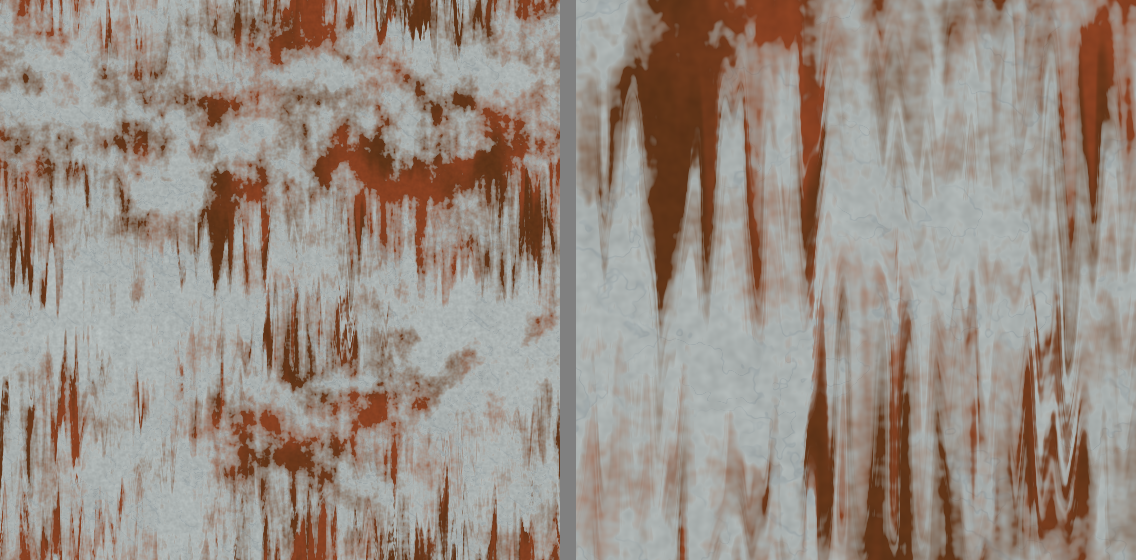
Left: the whole. Right: its middle third, enlarged.
Write a three.js fragment shader that draws this texture.

```glsl
// Weathered pale paint, stained and streaked by rust that runs down the wall (tiles).
varying vec2 vUv;

const vec3 PAINT = vec3(0.680, 0.706, 0.702);
const vec3 BROWN_RUST = vec3(0.37, 0.20, 0.09);
const vec3 ORANGE_RUST = vec3(0.53, 0.25, 0.13);
const vec3 WISP_TINT = vec3(0.90, 0.92, 0.94);

// Whole numbers of noise cells across the tile
const vec2 ZONE_CELLS = vec2(2.0, 3.0);
const vec2 STAIN_CELLS = vec2(3.0, 4.0);
const vec2 TINT_CELLS = vec2(6.0, 5.0);
const vec2 MOTTLE_CELLS = vec2(14.0, 14.0);
const vec2 STREAK_CELLS = vec2(44.0, 3.0);
const vec2 COLUMN_CELLS = vec2(64.0, 3.0);
const vec2 WISP_CELLS = vec2(22.0, 26.0);
const vec2 GRAIN_CELLS = vec2(110.0, 110.0);

const float BASE_COVER = 0.22;
const float STAIN_GAIN = 0.24;
const float STREAK_GAIN = 0.20;
const float GRAIN_GAIN = 0.06;
const float DRIP_GAIN = 0.40;
const float DRIP_LENGTH = 0.035;
const float ROUGHNESS = 0.6;
const float UNIT_SPREAD = 4.2; // scales the layered noise to a deviation near one

vec2 hashGradient(vec2 cell, float seed) {
  vec3 h = fract(vec3(cell.xyx + seed * 17.0) * vec3(0.1031, 0.1030, 0.0973));
  h += dot(h, h.yzx + 33.33);
  float angle = 6.2832 * fract((h.x + h.y) * h.z);
  return vec2(cos(angle), sin(angle));
}

float cornerValue(vec2 cell, vec2 offset, vec2 cells, float seed) {
  vec2 wrapped = floor(mod(cell + 0.5, cells));
  return dot(hashGradient(wrapped, seed), offset);
}

// Gradient noise that wraps after the given number of cells
float gradientNoise(vec2 p, vec2 cells, float seed) {
  vec2 cell = floor(p);
  vec2 f = p - cell;
  vec2 fade = f * f * f * (f * (f * 6.0 - 15.0) + 10.0);
  vec2 e = vec2(1.0, 0.0);
  float low = mix(cornerValue(cell, f, cells, seed),
                  cornerValue(cell + e.xy, f - e.xy, cells, seed), fade.x);
  float high = mix(cornerValue(cell + e.yx, f - e.yx, cells, seed),
                   cornerValue(cell + e.xx, f - e.xx, cells, seed), fade.x);
  return mix(low, high, fade.y);
}

float layeredNoise(vec2 uv, vec2 cells, int octaves, float seed) {
  float sum = 0.0;
  float weight = 1.0;
  for (int i = 0; i < 6; i++) {
    if (i >= octaves) break;
    float layer = seed + float(i);
    sum += weight * gradientNoise(uv * cells + layer * 0.37, cells, layer);
    cells *= 2.0;
    weight *= ROUGHNESS;
  }
  return sum * UNIT_SPREAD;
}

// Thin curved hairlines along the zero crossings of noise
float wisps(vec2 uv, float warp) {
  vec2 p = uv * WISP_CELLS + vec2(warp, -warp) * 0.35;
  float ridge = abs(gradientNoise(p, WISP_CELLS, 71.0));
  return 1.0 - smoothstep(0.0, 0.07, ridge);
}

void main() {
  vec2 uv = vUv;

  // Where the rust runs in columns rather than lying in mottled patches
  float running = smoothstep(-0.9, 0.7, layeredNoise(uv, ZONE_CELLS, 2, 3.0));
  float columns = layeredNoise(uv, COLUMN_CELLS, 2, 11.0);
  vec2 runUv = uv + vec2(0.0, DRIP_LENGTH * columns * mix(0.15, 1.0, running));

  float stain = layeredNoise(runUv, STAIN_CELLS, 6, 21.0);
  float streak = layeredNoise(uv, STREAK_CELLS, 3, 31.0);
  float mottle = layeredNoise(uv, MOTTLE_CELLS, 5, 41.0);
  float grain = layeredNoise(uv, GRAIN_CELLS, 2, 51.0);

  // Translucent stain, broken up by streaks and speckle
  float wet = smoothstep(-0.9, 0.9, stain);
  float cover = BASE_COVER + STAIN_GAIN * stain;
  cover += STREAK_GAIN * streak * wet * mix(0.4, 1.0, running);
  cover += mix(0.19, 0.10, running) * mottle + GRAIN_GAIN * grain;

  // Dense drips with crisp, ragged ends
  float detail = mix(mottle, streak, 0.25 + 0.75 * running);
  float drip = smoothstep(0.85, 1.35, 0.72 * stain + 0.62 * detail + 0.08 * grain);
  cover = clamp(cover + DRIP_GAIN * drip, 0.0, 1.0);

  // Colours
  float tint = layeredNoise(runUv, TINT_CELLS, 3, 61.0);
  vec3 rust = mix(BROWN_RUST, ORANGE_RUST, smoothstep(-1.4, 1.6, tint));
  float wisp = wisps(uv, mottle) * smoothstep(-0.6, 1.0, -mottle);
  vec3 paint = PAINT * mix(vec3(1.0), WISP_TINT, 0.7 * wisp);
  paint *= 1.0 + 0.012 * mottle;
  vec3 color = mix(paint, rust, cover) * (1.0 + 0.018 * grain);
  gl_FragColor = vec4(color, 1.0);
}
```
